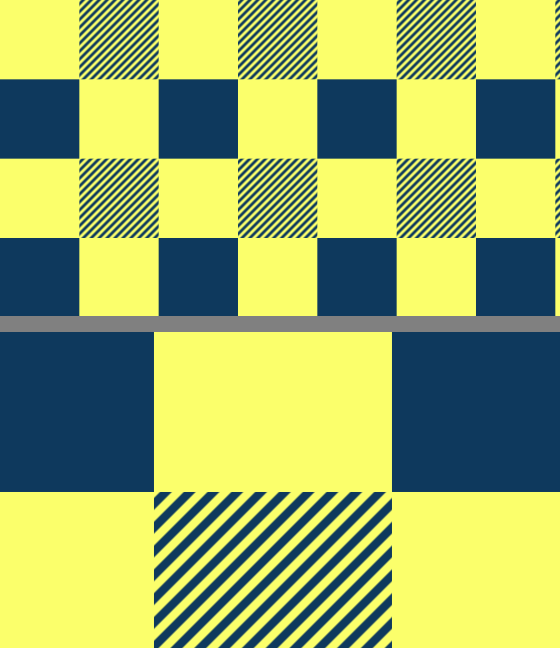
Top, the full canvas; bottom, a detail of the centre.
Give the GLSL for this pattern, as a Shadertoy shader.

```glsl
const vec3 YELLOW = vec3(0.984, 1.0, 0.42);
const vec3 NAVY = vec3(0.055, 0.225, 0.365);
const float CELLS_ACROSS = 7.059;
const float STRIPES_PER_CELL = 10.0;
const float STRIPE_DUTY = 0.5;

// Coverage of odd-numbered cells along each axis
vec2 oddCells(vec2 p, float pixel) {
    vec2 inside = 0.5 - abs(mod(p - 0.5, 2.0) - 1.0);
    return clamp(inside / pixel + 0.5, 0.0, 1.0);
}

// Coverage of 45-degree stripes rising to the right
float diagonalStripes(vec2 p, float count, float duty, float pixel) {
    float phase = fract((p.x + p.y) * count);
    float inside = (0.5 * duty - abs(phase - 0.5)) / (count * sqrt(2.0));
    float blur = 1.15 * pixel;
    return smoothstep(-blur, blur, inside);
}

void mainImage(out vec4 fragColor, in vec2 fragCoord) {
    // Cell coordinates, measured from the upper left corner
    float pixel = CELLS_ACROSS / iResolution.x;
    vec2 p = vec2(fragCoord.x, iResolution.y - fragCoord.y) * pixel;

    // Solid and striped squares alternate between the plain ones
    vec2 odd = oddCells(p, pixel);
    float solid = (1.0 - odd.x) * odd.y;
    float striped = odd.x * (1.0 - odd.y);
    float stripes = diagonalStripes(p, STRIPES_PER_CELL, STRIPE_DUTY, pixel);

    float ink = solid + striped * stripes;
    fragColor = vec4(mix(YELLOW, NAVY, ink), 1.0);
}
```
